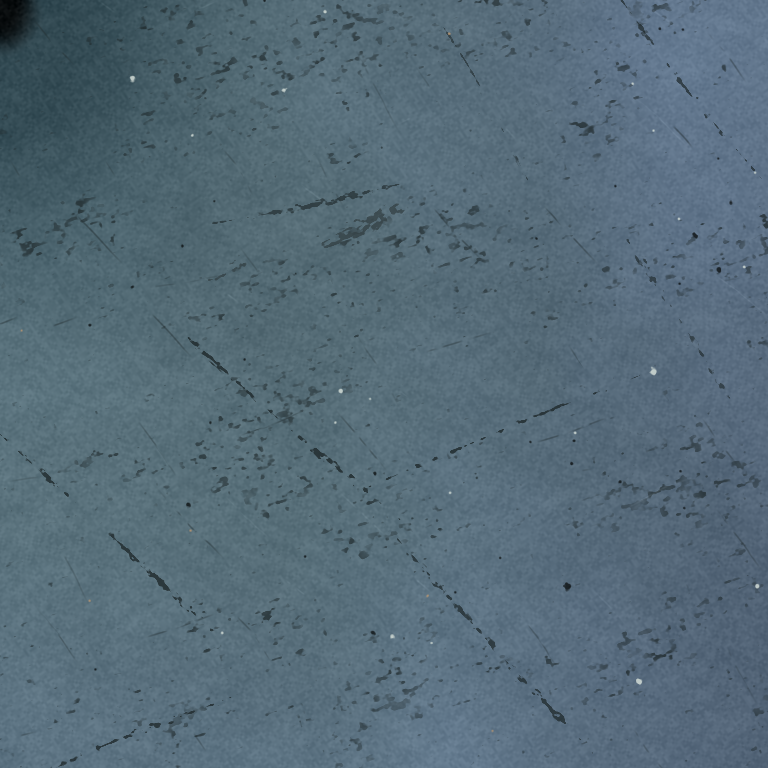
This texture is drawn by a three.js fragment shader. Its source:

```glsl
// Worn blue-grey painted floor: a soft teal-to-blue gradient with cloudy wear and grain,
// overlaid with crumbling dark scuffs, faint scratches, clumped tiny chips and pale grit.
// Everything is built from sine-hash value noise and oriented line segments.

#define TEAL vec3(0.345, 0.438, 0.478)
#define BLUE vec3(0.378, 0.458, 0.545)
#define SCUFF_COLOR vec3(0.125, 0.165, 0.175)
#define SMEAR_COLOR vec3(0.20, 0.25, 0.265)
#define GRIT_COLOR vec3(0.80, 0.84, 0.82)
#define LONG_SCUFFS 9
#define SCRATCH_CELLS 8.0
#define GRIT_CELLS 15.0
#define CHIP_OPACITY 0.8
#define GRAIN 0.06
#define EDGE 0.0013

varying vec2 vUv;

float hash(vec2 p) {
  return fract(sin(dot(p, vec2(127.1, 311.7))) * 43758.545);
}

float noise(vec2 p) {
  vec2 i = floor(p), f = fract(p);
  f = f * f * (3.0 - 2.0 * f);
  return mix(mix(hash(i), hash(i + vec2(1.0, 0.0)), f.x),
             mix(hash(i + vec2(0.0, 1.0)), hash(i + vec2(1.0)), f.x), f.y);
}

float fbm(vec2 p) {
  float sum = 0.0, amp = 0.53;
  for (int i = 0; i < 4; i++) {
    sum += amp * noise(p);
    p = mat2(1.6, 1.2, -1.2, 1.6) * p + 7.3;
    amp *= 0.5;
  }
  return sum;
}

// Coordinates along and across a line of the given angle
vec2 alongAcross(vec2 p, float angle) {
  float c = cos(angle), s = sin(angle);
  return vec2(c * p.x + s * p.y, c * p.y - s * p.x);
}

// Wear falls into two families: steep falling and shallow rising
float wearAngle(float pick, float jitter) {
  return pick < 0.6 ? -0.85 + 0.5 * (jitter - 0.5) : 0.32 + 0.4 * (jitter - 0.5);
}

// Crumbling stroke centred on the origin: flecks thin out away from its axis and ends
float scuff(vec2 p, float angle, float halfLen, float width, float seed) {
  vec2 q = alongAcross(p, angle);
  q.y += 0.016 * (noise(vec2(q.x * 5.0, seed)) - 0.5);
  float ends = smoothstep(0.4, 1.0, abs(q.x) / halfLen);
  float flecks = 0.65 * noise(q * vec2(120.0, 230.0) + seed) + 0.35 * noise(q * vec2(260.0, 420.0) + seed);
  float density = noise(vec2(q.x * 14.0, seed + 2.0));
  float limit = 0.54 - 0.32 * density + 0.34 * abs(q.y) / width + 0.5 * ends;
  return smoothstep(limit, limit + 0.16, flecks) * (1.0 - smoothstep(0.9, 1.0, abs(q.x) / halfLen));
}

// Thin faint scratch, tapering at both ends
float scratch(vec2 p, float angle, float halfLen, float seed) {
  vec2 q = alongAcross(p, angle);
  q.y += 0.006 * (noise(vec2(q.x * 22.0, seed)) - 0.5);
  float line = 1.0 - smoothstep(0.0, 1.6 * EDGE, abs(q.y));
  float worn = smoothstep(0.25, 0.7, noise(q * vec2(90.0, 200.0) + seed));
  return line * worn * (1.0 - smoothstep(0.4, 1.0, abs(q.x) / halfLen));
}

// Round grit, at most one grain per cell: x is coverage, y is a random tint
vec2 grit(vec2 p, float cells, float share, float seed) {
  vec2 cell = floor(p * cells), key = cell + seed;
  vec2 center = (cell + 0.2 + 0.6 * vec2(hash(key), hash(key + 5.1))) / cells;
  float size = hash(key + 8.7);
  float radius = 0.0014 + 0.004 * pow(size, 6.0);
  float dist = length(p - center) + 0.004 * (noise(p * 270.0) - 0.5) * size;
  float cover = 1.0 - smoothstep(radius - EDGE, radius + EDGE, dist);
  return vec2(cover * step(hash(key + 2.9), share), hash(key + 3.3));
}

void main() {
  vec2 p = vUv;

  // Base paint, cloudy wear and shaded corners
  float cloud = fbm(p * 3.2 + 2.0) - 0.5;
  vec3 color = mix(TEAL, BLUE, smoothstep(0.3, 1.0, p.x + 0.12 * (p.y - 0.5) + 0.4 * cloud));
  color = mix(color, BLUE, 0.4 * (1.0 - smoothstep(0.0, 0.35, p.y)));
  float corner = length((p - vec2(0.0, 1.0)) * vec2(1.0, 0.7)) + 0.1 * cloud;
  color *= mix(vec3(0.56, 0.66, 0.68), vec3(1.0), smoothstep(0.0, 0.42, corner));
  color *= mix(0.15, 1.0, smoothstep(0.0, 0.032, corner));
  color *= 1.0 - 0.15 * smoothstep(0.5, 1.1, p.x) * (1.0 - smoothstep(0.1, 0.8, p.y));
  color *= 1.0 + 0.17 * cloud;

  // Faint wiping streaks and fine grain
  float streak = noise(alongAcross(p, 0.5) * vec2(9.0, 95.0));
  streak += noise(alongAcross(p, -0.4) * vec2(12.0, 120.0)) - 1.0;
  color += 0.014 * streak + 0.045 * (fbm(p * 32.0) - 0.5);
  color += GRAIN * (noise(alongAcross(p, 0.6) * 310.0) - 0.5);

  // Tiny chips of uneven strength, gathered in small clumps
  float clump = smoothstep(0.4, 0.78, fbm(alongAcross(p, 0.3) * vec2(9.0, 14.0) + 11.0));
  vec2 chipPos = alongAcross(p, 0.3);
  float chip = 0.68 * noise(chipPos * vec2(105.0, 165.0)) + 0.32 * noise(chipPos * vec2(230.0, 310.0) + 5.0);
  float chipLimit = mix(0.83, 0.58, clump);
  float chipTone = CHIP_OPACITY * (0.2 + 0.8 * noise(p * 48.0 + 3.0));
  color = mix(color, SCUFF_COLOR, chipTone * smoothstep(chipLimit, chipLimit + 0.17, chip));

  // Short scratches, some dark, some pale
  for (int k = 0; k < 9; k++) {
    vec2 cell = floor(p * SCRATCH_CELLS) + vec2(mod(float(k), 3.0), floor(float(k) / 3.0)) - 1.0;
    float a = hash(cell + 1.7), b = hash(cell + 6.2), c = hash(cell + 9.4);
    vec2 center = (cell + vec2(b, c)) / SCRATCH_CELLS;
    float mark = scratch(p - center, wearAngle(a, c), 0.02 + 0.05 * b, 20.0 * a);
    vec3 tint = c > 0.6 ? color + 0.09 : SCUFF_COLOR;
    color = mix(color, tint, mark * step(a, 0.8) * (0.2 + 0.4 * c));
  }

  // Long scuffs spread by a low-discrepancy sequence
  for (int i = 0; i < LONG_SCUFFS; i++) {
    float n = float(i);
    vec2 center = fract(vec2(0.755, 0.57) * n + vec2(0.62, 0.88));
    float r = hash(vec2(n, 3.0));
    float mark = scuff(p - center, wearAngle(mod(n, 3.0) * 0.4, r), 0.17 + 0.13 * r, 0.0042, 13.0 * n);
    color = mix(color, SCUFF_COLOR, mark * (0.6 + 0.3 * r));
  }

  // Broad rubbed smears
  for (int i = 0; i < 2; i++) {
    float n = float(i);
    vec2 center = vec2(0.3, 0.64) + n * vec2(0.18, 0.075);
    float mark = scuff(p - center, 0.52, 0.05 + 0.04 * n, 0.011, 31.0 + n);
    color = mix(color, SMEAR_COLOR, 0.75 * mark);
  }

  // Dark pinholes, then pale and tan grit
  color = mix(color, SCUFF_COLOR * 0.4, 0.8 * grit(p, GRIT_CELLS * 1.3, 0.06, 40.0).x);
  vec2 grain = grit(p, GRIT_CELLS, 0.13, 70.0);
  vec3 gritTint = mix(GRIT_COLOR, vec3(0.70, 0.58, 0.45), step(0.7, grain.y));
  color = mix(color, gritTint, 0.9 * grain.x);

  gl_FragColor = vec4(clamp(color, 0.0, 1.0), 1.0);
}
```
